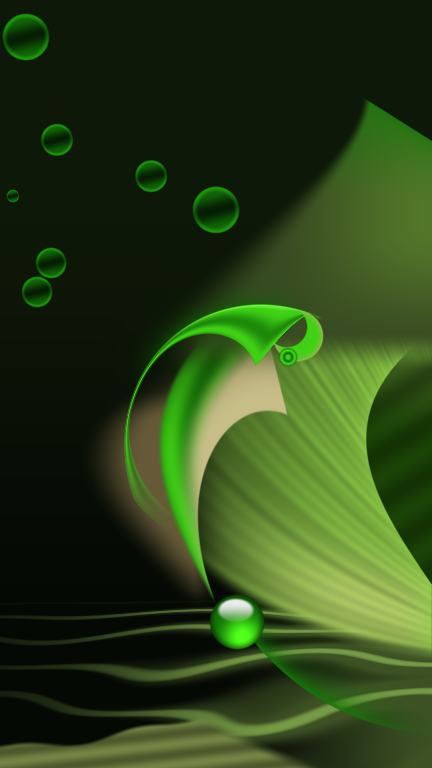
This background is drawn by a WebGL 1 fragment shader. Its source:

```glsl
precision highp float;
uniform vec2 u_resolution;

const vec3 NIGHT = vec3(.055, .095, .03);
const vec3 BLACK = vec3(.02, .035, .015);
const vec3 VEIL_DARK = vec3(.22, .29, .13);
const vec3 VEIL_GREEN = vec3(.32, .46, .16);
const vec3 SAIL = vec3(.44, .64, .22);
const vec3 PALE = vec3(.63, .72, .36);
const vec3 HOLLOW = vec3(.09, .23, .02);
const vec3 CREAM = vec3(.78, .74, .53);
const vec3 BROWN = vec3(.4, .35, .22);
const vec3 LEAF = vec3(.08, .46, .03);
const vec3 LIME = vec3(.25, .82, .08);
const vec2 CREST = vec2(.532, .782);
const vec2 ARCH = vec2(.62, .586);
const vec2 ARCH_RADII = vec2(.162, .241);
const vec2 BEAD = vec2(.549, .338);
const float BEAD_RADIUS = .063;
const float HORIZON = .39;

// Smooth ramp; the ends may be reversed
float ramp(float a, float b, float s) {
  float t = clamp((s - a) / (b - a), 0., 1.);
  return t * t * (3. - 2. * t);
}

float cover(float d) { return ramp(-1., 1., d * u_resolution.x); }

// Cubic through four evenly spaced values
float curve(float s, float lo, float hi, vec4 v) {
  float a = 3. * clamp((s - lo) / (hi - lo), 0., 1.), b = a - 1., c = a - 2., d = a - 3.;
  return dot(v, vec4(-b * c * d / 3., a * c * d, -a * b * d, a * b * c / 3.)) / 2.;
}

vec3 drawWater(vec3 col, vec2 p) {
  float depth = max(HORIZON - p.y, 0.);
  float bend = 1.6 * sin(p.x * 6. + p.y * 14.) + .8 * sin(p.x * 13. - p.y * 31.);
  float ripple = sin(log(depth + .04) * 14. + bend);
  vec3 water = mix(BLACK, VEIL_DARK * 1.1, ramp(.3, .85, p.x + .2 * ripple));
  water += VEIL_DARK * ramp(.7, 1., ripple) * ramp(-.4, .7, p.x);
  // Pale pool in the foreground
  float shore = curve(p.x, 0., .62, vec4(.055, .07, .115, .165)) + .008 * sin(p.x * 25.);
  float pool = ramp(0., .012, shore - p.y) * ramp(.75, .67, p.x + 2.2 * p.y);
  water = mix(water, PALE * (.6 + .12 * sin(p.y * 130. - p.x * 14.)), pool);
  return mix(col, water, ramp(0., .03, depth));
}

vec3 drawVeil(vec3 col, vec2 p) {
  float left = p.x - curve(p.y, .95, 1.546, vec4(.44, .55, .736, .85));
  float soft = mix(.1, .012, ramp(.95, 1.546, p.y));
  float roof = 1.546 - (p.x - .85) * .63 - p.y;
  float base = p.y - curve(p.x, .463, 1., vec4(.481, .37, .308, .273));
  vec3 veil = mix(VEIL_DARK, VEIL_GREEN, ramp(.6, 1., p.x) * ramp(.95, 1.25, p.y));
  veil = mix(veil, LEAF, .5 * ramp(1.3, 1.5, p.y) + .4 * exp(-60. * abs(roof)));
  // Sail with streaks that converge to the right
  float gap = curve(p.y, .424, .979, vec4(1, .887, .85, .961)) - p.x;
  float fan = base / (1.25 - p.x), band = base - .07;
  vec3 sail = SAIL * ramp(.1, .85, p.x);
  sail = mix(sail, PALE, exp(-band * band / .014) * ramp(.42, .85, p.x));
  sail *= 1. + .07 * sin(fan * 38. + 2. * sin(fan * 17.)) + .04 * sin(fan * 95.);
  sail = mix(sail, SAIL * 1.28, .6 * exp(-25. * abs(gap)));
  veil = mix(veil, sail, ramp(1.01, .92, p.y));
  // Dark hollow behind the sail
  vec3 hollow = mix(HOLLOW, VEIL_GREEN * .7, ramp(.75, 1., p.y));
  hollow *= 1. + .15 * sin((p.y - .6 * p.x) * 55.);
  veil = mix(veil, hollow, cover(-gap) * ramp(.99, .92, p.y));
  return mix(col, veil, ramp(-soft, soft, left) * cover(roof) * ramp(-.03, .02, base));
}

vec3 drawCrescent(vec3 col, vec2 p) {
  float below = max(ARCH.y - p.y, 0.);
  vec2 q = vec2(p.x - below * below, max(p.y, ARCH.y)) - ARCH;
  float arch = (length(q / ARCH_RADII) - 1.) * ARCH_RADII.x;
  // Soft brown shadow
  float left = p.x - curve(p.y, .366, .875, vec4(.475, .324, .231, .347));
  float haze = ramp(-.05, .1, left) * ramp(.93, .8, p.y) * ramp(.36, .42, p.y);
  col = mix(col, BROWN, haze * ramp(.5, .44, p.x) * cover(arch));
  // Green body turning to cream
  float side = p.x - curve(p.y, .389, .979, vec4(.493, .398, .368, .451));
  float turn = p.x - curve(p.y, .389, .979, vec4(.502, .44, .444, .579));
  float tip = .667 - .25 * max(p.y - .81, 0.) - p.x;
  float ends = ramp(1.03, .9, p.y) * ramp(.38, .4, p.y);
  vec3 green = mix(LEAF, LIME, .55 + .35 * sin(side * 75. - .5)) * ramp(1.3, .7, p.y);
  vec3 body = mix(green, mix(CREAM, BROWN, ramp(.02, .17, arch)), ramp(-.03, .045, turn));
  return mix(col, body, ramp(-.004, .012, side) * cover(arch) * cover(tip) * ends);
}

vec3 drawCrest(vec3 col, vec2 p) {
  vec2 q = p - CREST;
  float r = length(q), a = atan(q.x, q.y);
  float outer = curve(a, -2.2, .69, vec4(.273, .238, .266, .336));
  float inner = curve(a, -1.4, .37, vec4(.234, .236, .229, .162));
  inner = mix(inner, .33, ramp(.37, .63, a));
  float glow = exp(-45. * max(r - outer, 0.)) * cover(r - inner);
  col = mix(col, LEAF * .8, .65 * glow * ramp(-1.3, -.5, a) * ramp(.7, .2, a));
  float k = (r - inner) / max(outer - inner, .004);
  vec3 green = mix(LEAF, LIME, .6 + .4 * sin(k * 8. + a * 2.)) + .18 * ramp(.9, 1., k);
  float ends = ramp(-2.7, -1.4, a) * ramp(.7, .64, a);
  col = mix(col, green, cover(r - inner) * cover(outer - r) * ends);
  // Curl and its small knot
  float rim = .058 - length(p - vec2(.69, 1)), knot = length(p - vec2(.667, .951));
  float curl = cover(rim) * cover(length(p - vec2(.664, 1.021)) - .047);
  col = mix(col, mix(LIME, PALE, exp(-180. * abs(rim))), curl);
  return mix(col, mix(LEAF, LIME, .5 + .5 * sin(knot * 500.)), cover(.021 - knot));
}

vec3 drawBead(vec3 col, vec2 p) {
  float rise = p.y - curve(p.x, .59, 1., vec4(.289, .168, .104, .075));
  float tail = cover(rise) * exp(-max(rise, 0.) / .035) * ramp(.58, .6, p.x);
  col = mix(col, LEAF, tail * ramp(1.05, .75, p.x));
  vec2 q = (p - BEAD) / BEAD_RADIUS;
  float r = length(q), shine = length((q - vec2(-.05, .42)) / vec2(.72, .48));
  vec3 ball = mix(LEAF, LIME * 1.3, ramp(1.1, 0., length(q - vec2(.2, -.55))));
  ball = mix(ball * ramp(1.3, .7, r), vec3(.92), ramp(1., .75, shine) * ramp(-.2, .7, q.y));
  return mix(col, ball, cover((1. - r) * BEAD_RADIUS));
}

vec3 drawBubble(vec3 col, vec2 p, vec2 center, float radius) {
  vec2 q = (p - center) / radius;
  float r = length(q), band = abs(q.y - .25 * q.x);
  float light = .25 + .6 * ramp(0., .8, band) + .45 * ramp(.75, .95, r);
  return mix(col, LEAF * light, cover((1. - r) * radius));
}

void main() {
  vec2 p = gl_FragCoord.xy / u_resolution * vec2(1, 16. / 9.);
  vec3 col = mix(BLACK, NIGHT, ramp(.3, 1.4, p.y));
  col = drawVeil(drawWater(col, p), p);
  col = drawBead(drawCrest(drawCrescent(col, p), p), p);
  // Bubbles along two bent trails
  for (int i = 0; i < 4; i++) {
    float n = float(i), x = curve(n, 0., 3., vec4(.06, .132, .35, .5));
    float y = curve(n, 0., 3., vec4(1.692, 1.454, 1.37, 1.292));
    col = drawBubble(col, p, vec2(x, y), .036 + .0085 * abs(n * 2. - 3.) - .008);
    vec2 low = vec2(.03 + n * (.149 - .0605 * n), 1.324 - n * (.199 - .044 * n));
    if (i < 3) col = drawBubble(col, p, low, .014 + .021 * min(n, 1.));
  }
  gl_FragColor = vec4(col, 1);
}
```
